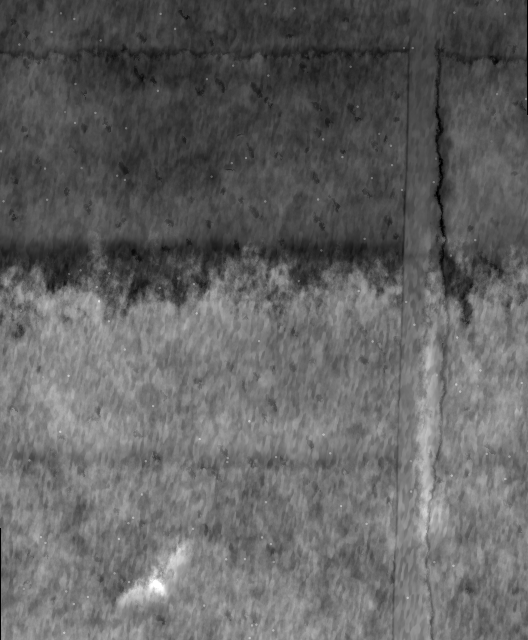
Reproduce this texture procedurally as a Shadertoy shader.

```glsl
#define MOTTLE 0.42
#define GRAIN 0.14
#define PIT_DEPTH 0.10
#define SEAM_TOP 0.082
#define SEAM_MID 0.392
#define SEAM_LOW 0.718
#define UPPER_TONE 0.262
#define LOWER_TONE 0.485

vec3 hash3(vec2 p) {
    vec3 q = fract(p.xyx * vec3(0.1031, 0.1030, 0.0973));
    q += dot(q, q.yzx + 33.33);
    return fract((q.xxy + q.yzz) * q.zyx);
}

// Cellular noise: x = blended cell tone, y = nearest distance, z = its random id
vec3 cells(vec2 p) {
    vec2 base = floor(p);
    float tone = 0.0, weight = 0.0, nearest = 9.0, id = 0.0;
    for (int j = -1; j <= 1; j++)
    for (int i = -1; i <= 1; i++) {
        vec2 cell = base + vec2(i, j);
        vec3 h = hash3(cell);
        vec2 d = cell + h.xy - p;
        float d2 = dot(d, d), w = exp(-6.0 * d2);
        tone += w * h.z;
        weight += w;
        if (d2 < nearest) { nearest = d2; id = h.z; }
    }
    return vec3(tone / weight, sqrt(nearest), id);
}

// Layered cell tones, centred on zero
float mottle(vec2 p) {
    float sum = 0.0, amp = 0.5;
    for (int i = 0; i < 5; i++) {
        sum += amp * (cells(p).x - 0.5);
        p = mat2(1.62, 1.22, -1.22, 1.62) * p + 17.3;
        amp *= 0.62;
    }
    return sum;
}

float band(float v, float centre, float width) {
    float d = (v - centre) / width;
    return exp(-d * d);
}

float blob(vec2 p, vec2 centre, vec2 radius) {
    vec2 d = (p - centre) / radius;
    return exp(-dot(d, d));
}

float streak(vec2 p, vec2 a, vec2 b, float width) {
    vec2 ab = b - a;
    float h = clamp(dot(p - a, ab) / dot(ab, ab), 0.0, 1.0);
    return band(length(p - a - ab * h), 0.0, width);
}

// Broad weathering; st.y runs downward from the top edge
float wallTone(vec2 st, float rough) {
    float y = st.y, x = st.x;
    float t = mix(UPPER_TONE, LOWER_TONE, smoothstep(0.385, 0.49, y + rough * 0.08 - 0.025 * smoothstep(0.25, 0.0, x)));
    t += 0.05 * band(y, 0.335, 0.06) + 0.03 * smoothstep(0.82, 1.0, y);
    t += 0.04 * blob(st, vec2(0.08, 0.19), vec2(0.13, 0.08));
    t -= 0.05 * blob(st, vec2(0.52, 0.02), vec2(0.25, 0.06));
    t -= 0.075 * band(y, 0.118 + rough * 0.03, 0.024) * smoothstep(0.06, 0.2, x) * smoothstep(0.8, 0.66, x);
    t -= 0.07 * blob(st, vec2(0.28, 0.26), vec2(0.08, 0.06));
    t -= 0.09 * blob(st, vec2(0.06, 0.425), vec2(0.15, 0.03));
    t -= 0.075 * blob(st, vec2(0.56, 0.58), vec2(0.17, 0.075));
    t += 0.09 * blob(st, vec2(0.17, 0.55), vec2(0.13, 0.10));
    t += 0.06 * blob(st, vec2(0.42, 0.47), vec2(0.12, 0.05));
    t += 0.05 * band(y, 0.675, 0.03);
    t -= 0.06 * blob(st, vec2(0.37, 0.83), vec2(0.05, 0.03));
    t -= 0.05 * blob(st, vec2(0.58, 0.86), vec2(0.12, 0.06));
    // Right-hand bay
    float bay = smoothstep(0.83, 0.87, x);
    t += bay * (0.10 * band(y, 0.25, 0.10) + 0.05 * band(y, 0.63, 0.10) - 0.07 * smoothstep(0.8, 1.0, y));
    // Horizontal joints
    float left = 1.0 - 0.6 * bay;
    t -= 0.085 * band(y, SEAM_TOP + 0.012 * bay + rough * 0.008, 0.006);
    t -= 0.10 * left * band(y, SEAM_MID + 0.022 * bay + rough * 0.015, mix(0.017, 0.008, bay));
    t -= 0.065 * left * band(y, SEAM_LOW + 0.01 * bay + rough * 0.01, 0.014);
    return t;
}

void mainImage(out vec4 fragColor, in vec2 fragCoord) {
    vec2 st = fragCoord / iResolution.xy;
    st.y = 1.0 - st.y;
    vec2 p = vec2(st.x * 0.824, st.y);
    float x = st.x, y = st.y;
    float coarse = mottle(p * vec2(13.0, 11.0));
    float fine = mottle(p * vec2(48.0, 38.0) + 40.0);
    float grain = cells(vec2(p.x + 0.15 * p.y, p.y) * vec2(230.0, 85.0)).x - 0.5;
    float light = smoothstep(0.36, 0.48, y);
    vec2 warped = st + vec2(coarse, fine) * 0.035;

    // Wall with mottling, pits and pale flecks
    float calm = 1.0 - 0.5 * blob(st, vec2(0.57, 0.62), vec2(0.2, 0.1));
    float tone = wallTone(warped, coarse + fine);
    tone += MOTTLE * mix(0.48, 0.85, light) * calm * (0.6 * coarse + 0.7 * fine);
    vec3 pit = cells(p * vec2(42.0, 34.0) + fine);
    tone -= PIT_DEPTH * smoothstep(0.3, 0.08, pit.y) * smoothstep(0.8, 0.9, pit.z);
    tone -= 0.10 * blob(warped, vec2(0.035, 0.33), vec2(0.014, 0.017));
    tone += 0.27 * streak(warped, vec2(0.23, 0.935), vec2(0.30, 0.92), 0.014);
    tone += 0.27 * streak(warped, vec2(0.30, 0.92), vec2(0.345, 0.87), 0.017);

    // Smooth vertical strip with a thin left joint
    float leftEdge = 0.778 - 0.034 * y + 0.004 * coarse;
    float rightEdge = 0.828 - 0.04 * smoothstep(0.2, 0.68, y) + 0.015 * smoothstep(0.8, 1.0, y) + 0.012 * fine;
    float strip = smoothstep(-0.003, 0.003, x - leftEdge) * smoothstep(0.004, -0.004, x - rightEdge);
    float stripTone = mix(0.275, 0.495, smoothstep(0.15, 0.72, y)) + 0.10 * coarse + 0.06 * fine;
    stripTone -= 0.05 * band(y, SEAM_MID + 0.008, 0.006) + 0.03 * band(y, SEAM_LOW + 0.01, 0.005);
    tone -= 0.035 * band(x, leftEdge - 0.025, 0.02) * light;
    tone = mix(tone, stripTone, strip);
    tone -= 0.10 * band(x, leftEdge, 0.0022) * smoothstep(0.04, 0.1, y);

    // Pale deposit and dark stain beside the crack
    float crackX = 0.83 + 0.014 * smoothstep(0.2, 0.48, y) - 0.034 * smoothstep(0.55, 0.87, y)
        + 0.01 * smoothstep(0.88, 1.0, y) + 0.018 * fine + 0.002 * sin(y * 75.0);
    float deposit = smoothstep(0.36, 0.38, y) * (0.35 + 0.65 * smoothstep(0.5, 0.55, y)) * smoothstep(1.0, 0.72, y);
    tone += 0.22 * deposit * band(x + 0.02 * fine, mix(0.818, 0.806, smoothstep(0.4, 0.75, y)), 0.016);
    tone += 0.18 * blob(warped, vec2(0.837, 0.805), vec2(0.02, 0.03));
    tone -= 0.15 * blob(warped, vec2(0.85, 0.275), vec2(0.018, 0.10));
    tone -= 0.16 * streak(warped, vec2(0.845, 0.455), vec2(0.875, 0.49), 0.009);
    tone -= 0.20 * band(x, crackX, 0.0036) * smoothstep(0.05, 0.1, y) * (0.75 + 1.2 * coarse);

    // Flecks, surface grain and dark frame edges
    vec3 fleck = cells(p * 60.0 + 9.0);
    tone += 0.20 * smoothstep(0.16, 0.06, fleck.y) * smoothstep(0.955, 0.965, fleck.z);
    tone += GRAIN * grain * mix(0.55, 1.0, light);
    float border = step(0.825, y) * smoothstep(0.003, 0.001, x) + step(y, 0.18) * smoothstep(0.997, 0.999, x);
    tone *= 1.0 - border;
    fragColor = vec4(vec3(clamp(tone, 0.0, 1.0)), 1.0);
}
```
